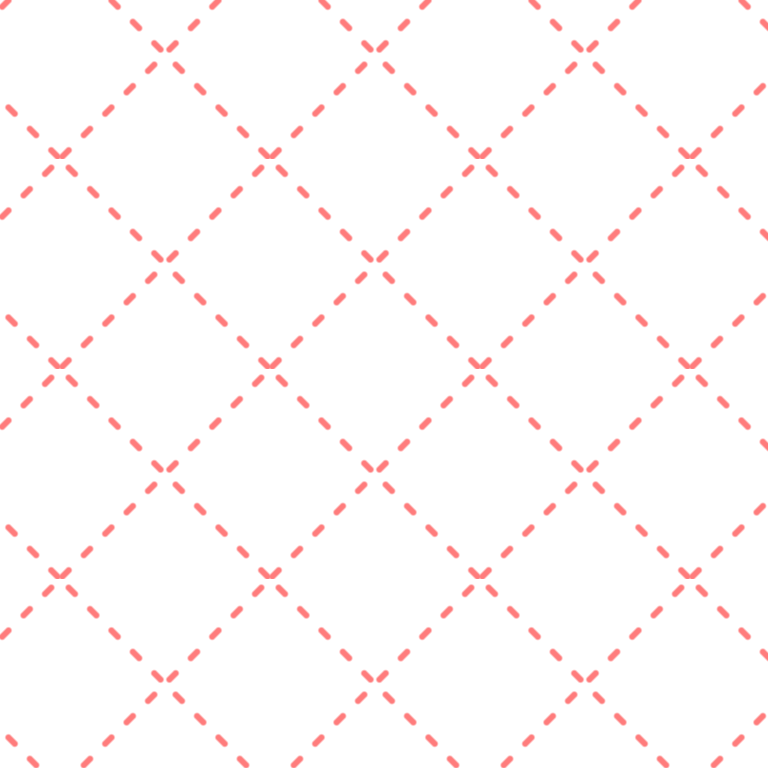
Give the GLSL for this pattern, as a Shadertoy shader.

```glsl
const vec3 PAPER = vec3(1.0);
const vec3 STITCH = vec3(1.0, 0.485, 0.485);

const float TILE = 0.27344;                     // repeat size in canvas heights
const vec2 TILE_CORNER = vec2(0.0781, 0.793);   // upper left corner of one tile
const float FIRST_DASH = 0.0563;                // dash positions in tile widths
const float DASH_PITCH = 0.1019;
const float LAST_INDEX = 9.0;
const float HALF_LENGTH = 0.0058;               // dash sizes in canvas heights
const float RADIUS = 0.0039;
const float SOFTNESS = 0.0017;

// Distance to a round-capped segment lying along x
float capsule(vec2 p, float halfLength, float radius) {
    p.x -= clamp(p.x, -halfLength, halfLength);
    return length(p) - radius;
}

// Distance to the nearest dash on the falling diagonal of a unit tile
float dashedDiagonal(vec2 q, float size) {
    float along = 0.5 * (q.x + q.y);
    float index = clamp(round((along - FIRST_DASH) / DASH_PITCH), 0.0, LAST_INDEX);
    vec2 p = q - (FIRST_DASH + DASH_PITCH * index);
    vec2 rotated = vec2(p.x + p.y, p.y - p.x) * sqrt(0.5);
    return capsule(rotated * size, HALF_LENGTH, RADIUS);
}

void mainImage(out vec4 fragColor, in vec2 fragCoord) {
    vec2 uv = fragCoord / iResolution.y;

    // Tile coordinates run downwards, so the dash rhythm restarts at each top edge
    vec2 q = fract((uv - TILE_CORNER) * vec2(1.0, -1.0) / TILE);

    // Both diagonals, mirrored left to right
    float falling = dashedDiagonal(q, TILE);
    float rising = dashedDiagonal(vec2(1.0 - q.x, q.y), TILE);
    float dist = min(falling, rising);

    float edge = max(SOFTNESS, 0.75 / iResolution.y);
    float ink = 1.0 - smoothstep(-edge, edge, dist);
    fragColor = vec4(mix(PAPER, STITCH, ink), 1.0);
}
```
